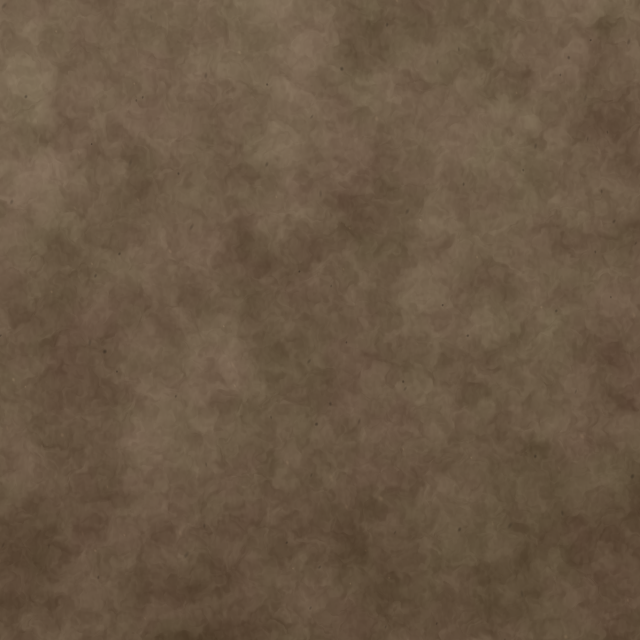
Reproduce this texture procedurally as a Shadertoy shader.

```glsl
// Draws a dim brown, softly mottled earthen wall with sparse small flecks.

#define DARK_EARTH  vec3(0.360, 0.290, 0.220)
#define LIGHT_EARTH vec3(0.470, 0.400, 0.320)
#define HUE_DRIFT   vec3(0.009, -0.003, 0.007)
#define BLOTCH_SCALE 8.0
#define BLOTCH_CONTRAST 0.62
#define OCTAVE_GAIN 0.80
#define WARP_AMOUNT 0.018
#define GRAIN_CONTRAST 0.18
#define FLECK_SCALE 28.0
#define FLECK_SHARE 0.16

vec3 hash3(vec2 cell) {
    vec3 p = fract(vec3(cell.xyx) * vec3(0.1031, 0.1030, 0.0973));
    p += dot(p, p.yxz + 33.33);
    return fract((p.xxy + p.yzz) * p.zyx);
}

// Soft cellular noise: random cell values blended by distance, centred on zero.
float softCells(vec2 p) {
    vec2 cell = floor(p), f = p - cell;
    float sum = 0.0, total = 0.0;
    for (int y = -1; y <= 1; y++)
    for (int x = -1; x <= 1; x++) {
        vec2 offset = vec2(x, y);
        vec3 rnd = hash3(cell + offset + 100.0);
        vec2 d = offset + rnd.xy - f;
        float weight = exp(-6.0 * dot(d, d));
        sum += weight * (rnd.z - 0.5);
        total += weight;
    }
    return sum / total;
}

// Layers of cells, each finer, weaker and turned against the last.
float mottle(vec2 p) {
    mat2 turn = mat2(0.8, 0.6, -0.6, 0.8);
    float sum = 0.0, gain = 1.0;
    for (int i = 0; i < 5; i++) {
        sum += gain * softCells(p);
        p = turn * p * 2.1 + 17.3;
        gain *= OCTAVE_GAIN;
    }
    return sum;
}

// Scattered slim flecks: negative for dark pits, positive for pale chips.
float flecks(vec2 uv) {
    vec2 p = uv * FLECK_SCALE, cell = floor(p);
    float sum = 0.0;
    for (int y = -1; y <= 1; y++)
    for (int x = -1; x <= 1; x++) {
        vec2 id = cell + vec2(x, y);
        vec3 place = hash3(id + 300.0), kind = hash3(id + 700.0);
        vec2 d = p - id - place.xy;
        float angle = 1.4 * (kind.y - 0.5);
        d = mat2(cos(angle), -sin(angle), sin(angle), cos(angle)) * d;
        d.y *= mix(0.35, 0.9, kind.z);
        float radius = mix(0.04, 0.085, kind.x * kind.x);
        float shape = 1.0 - smoothstep(0.1 * radius, 1.5 * radius, length(d));
        float tint = kind.y < 0.65 ? -1.0 : 0.6;
        sum += shape * tint * step(place.z, FLECK_SHARE) * mix(0.4, 1.0, kind.z);
    }
    return sum;
}

void mainImage(out vec4 fragColor, in vec2 fragCoord) {
    vec2 uv = fragCoord / iResolution.y;

    // Ragged blotches
    vec2 warp = vec2(softCells(uv * 31.0), softCells(uv * 31.0 + 41.0));
    warp += 0.6 * vec2(softCells(uv * 83.0 + 9.0), softCells(uv * 83.0 + 73.0));
    float blotch = mottle((uv + WARP_AMOUNT * warp) * BLOTCH_SCALE);

    // Light falling off from the upper left
    float light = 0.41 + 0.72 * (uv.y - 0.5) - 0.24 * (uv.x - 0.5);

    // Fine grain, drawn out vertically
    float grain = softCells(uv * vec2(210.0, 120.0) + 5.0);

    float tone = light + BLOTCH_CONTRAST * blotch + GRAIN_CONTRAST * grain;
    vec3 color = mix(DARK_EARTH, LIGHT_EARTH, tone);

    // Drift between reddish and olive earth
    float hue = softCells(uv * 9.0 + 23.0) + softCells(uv * 27.0 + 61.0);
    color += HUE_DRIFT * hue;

    color *= 1.0 + 0.28 * flecks(uv);
    fragColor = vec4(clamp(color, 0.0, 1.0), 1.0);
}
```
